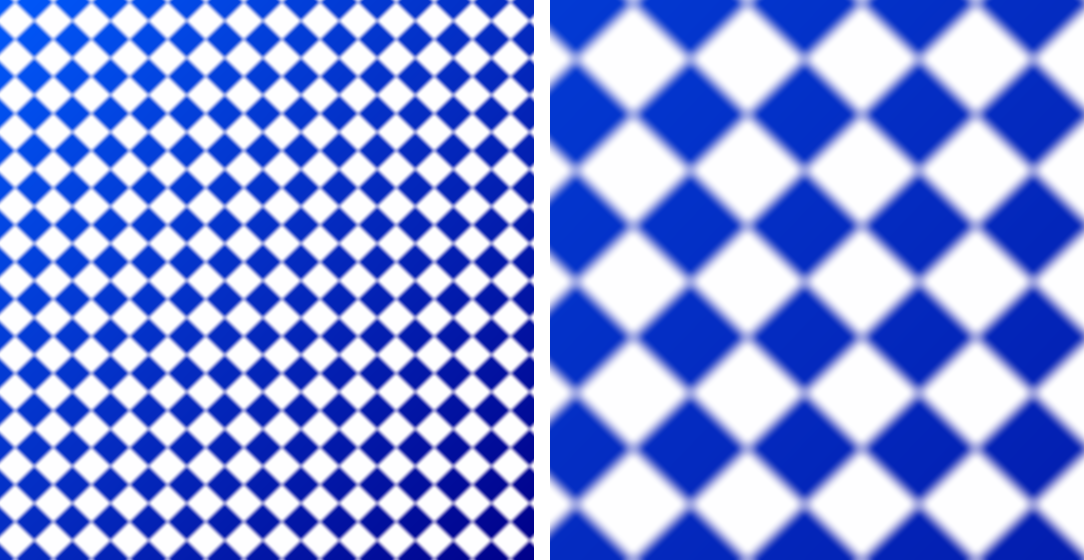
Left, the full canvas; right, a detail of the centre.
A Shadertoy shader for this pattern:

```glsl
// Soft-edged diamond checkerboard in white and blue, the blue darkening along the diagonal.

const vec2 REPEATS = vec2(14.016, 15.09);       // diamonds across and down
const vec2 PHASE = vec2(0.90, 0.03);            // centre of the first blue diamond, in repeats
const float EDGE_SOFTNESS = 0.135;              // half width of the blurred edge, in repeats
const float WHITE_SPREAD = 1.4;                 // above 1 the white eats into the blue
const vec3 WHITE = vec3(0.996, 0.996, 1.0);
const vec3 BLUE_LIGHT = vec3(0.0, 0.345, 0.98); // top left
const vec3 BLUE_MID = vec3(0.015, 0.17, 0.755);
const vec3 BLUE_DARK = vec3(0.0, 0.0, 0.54);    // bottom right
const vec3 EDGE_SHADE = vec3(0.0, 0.03, 0.02);  // slight greying inside the blur

// Blurred square wave of period 2: +1 around even values, -1 around odd ones.
float softSquare(float x) {
    float toEdge = abs(mod(x, 2.0) - 1.0) - 0.5;
    float width = max(EDGE_SOFTNESS, fwidth(x));
    return 2.0 * smoothstep(-width, width, toEdge) - 1.0;
}

// Blue coverage: product of two diagonal stripe waves.
float diamondCoverage(vec2 cell) {
    float checker = softSquare(cell.x + cell.y) * softSquare(cell.x - cell.y);
    return pow(0.5 + 0.5 * checker, WHITE_SPREAD);
}

// Three-stop blend from the top left to the bottom right corner.
vec3 diagonalBlue(vec2 uv) {
    float t = uv.x + 1.0 - uv.y;
    vec3 upper = mix(BLUE_LIGHT, BLUE_MID, clamp(t, 0.0, 1.0));
    return mix(upper, BLUE_DARK, clamp(t - 1.0, 0.0, 1.0));
}

void mainImage(out vec4 fragColor, in vec2 fragCoord) {
    vec2 uv = fragCoord / iResolution.xy;
    float blue = diamondCoverage(uv * REPEATS - PHASE);
    vec3 color = mix(WHITE, diagonalBlue(uv), blue);
    color -= EDGE_SHADE * 4.0 * blue * (1.0 - blue);
    fragColor = vec4(clamp(color, 0.0, 1.0), 1.0);
}
```
